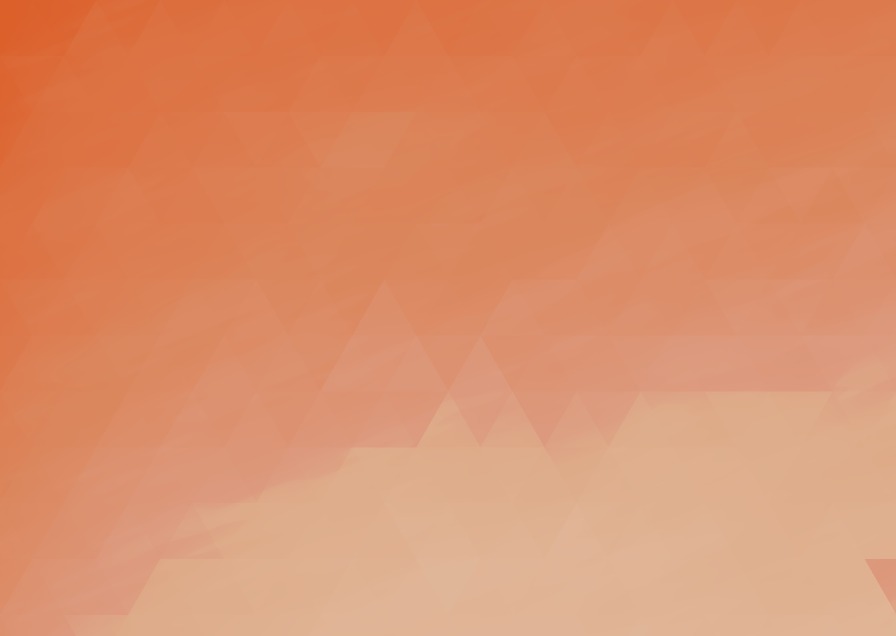
This background is drawn by a WebGL 1 fragment shader. Its source:

```glsl
precision highp float;
// Warm orange-to-sand backdrop of faint triangles and slanted brush streaks.

uniform vec2 u_resolution;

const float ROWS = 11.375;       // triangle rows over the canvas height
const float SIDES = 9.93;        // triangle sides per canvas height

float hash(vec2 p) {
  return fract(sin(dot(p, vec2(127.1, 311.7))) * 43758.5);
}

vec2 gradientAt(vec2 cell) {
  float angle = 6.28318 * hash(cell);
  return vec2(cos(angle), sin(angle));
}

float gradientNoise(vec2 p) {
  vec2 i = floor(p), f = fract(p);
  vec2 w = f * f * f * (f * (f * 6.0 - 15.0) + 10.0);
  vec2 e = vec2(1.0, 0.0);
  float a = dot(gradientAt(i), f);
  float b = dot(gradientAt(i + e.xy), f - e.xy);
  float c = dot(gradientAt(i + e.yx), f - e.yx);
  float d = dot(gradientAt(i + e.xx), f - e.xx);
  return mix(mix(a, b, w.x), mix(c, d, w.x), w.y);
}

float glow(vec2 p, vec2 center, vec2 radius) {
  vec2 d = (p - center) / radius;
  return exp(-dot(d, d));
}

// Broad light level; uv runs right and down from the upper left corner.
float lightField(vec2 uv) {
  float level = 0.16 + 0.18 * uv.x + 0.62 * uv.y;
  level -= 0.18 * exp(-9.0 * max(uv.x, 0.0));
  level += 0.12 * glow(uv, vec2(0.48, 0.9), vec2(0.28, 0.24));
  level += 0.08 * glow(uv, vec2(0.82, 0.7), vec2(0.15, 0.12));
  level += 0.05 * glow(uv, vec2(0.36, 0.24), vec2(0.2, 0.13));
  return level;
}

// Triangle on the lattice; facing is 1 for apex up, -1 for apex down.
float triangle(vec2 l, vec2 apex, float height, float facing) {
  float depth = (l.y - apex.y) * facing;
  return step(0.0, depth) * step(depth, height)
       * step(abs(l.x - apex.x), 0.5 * depth);
}

float largeTriangles(vec2 l) {
  float level = 0.022 * triangle(l, vec2(6.5, 0.0), 3.0, 1.0);
  level += 0.018 * triangle(l, vec2(2.0, 3.0), 1.0, 1.0);
  level += 0.022 * triangle(l, vec2(5.5, 4.0), 2.0, -1.0);
  level += 0.035 * triangle(l, vec2(6.0, 5.0), 2.0, 1.0);
  level += 0.018 * triangle(l, vec2(8.0, 5.0), 1.0, 1.0);
  level += 0.035 * triangle(l, vec2(7.5, 6.0), 2.0, 1.0);
  level += 0.03 * triangle(l, vec2(10.0, 7.0), 3.0, 1.0);
  level += 0.035 * triangle(l, vec2(7.0, 11.0), 3.0, -1.0);
  level -= 0.2 * triangle(l, vec2(14.0, 11.0), 1.0, -1.0);
  return level;
}

// Ragged strokes stretched along a line that rises to the right.
float brushStreaks(vec2 p) {
  vec2 along = vec2(0.93, -0.37);
  vec2 q = vec2(dot(p, along), dot(p, vec2(-along.y, along.x)));
  float broad = gradientNoise(q * vec2(3.0, 13.0));
  float fine = gradientNoise(q * vec2(9.0, 46.0) + 17.0);
  float stroke = broad + 0.45 * fine;
  return 0.035 * stroke + 0.014 * smoothstep(0.1, 0.16, stroke);
}

vec3 warmPalette(float t) {
  vec3 color = mix(vec3(0.86, 0.375, 0.165), vec3(0.865, 0.45, 0.265),
                   smoothstep(0.0, 0.25, t));
  color = mix(color, vec3(0.86, 0.53, 0.37), clamp((t - 0.25) / 0.25, 0.0, 1.0));
  color = mix(color, vec3(0.865, 0.6, 0.49), clamp((t - 0.5) / 0.2, 0.0, 1.0));
  color = mix(color, vec3(0.87, 0.675, 0.54), smoothstep(0.7, 0.8, t));
  return mix(color, vec3(0.88, 0.715, 0.6), clamp((t - 0.8) / 0.2, 0.0, 1.0));
}

vec3 backdrop(vec2 fragment) {
  float aspect = u_resolution.x / u_resolution.y;
  vec2 uv = fragment / u_resolution;
  uv.y = 1.0 - uv.y;
  vec2 p = vec2(uv.x * aspect, uv.y);

  // Skew the plane so each square cell splits into two triangles.
  vec2 l = p * vec2(SIDES, ROWS);
  vec2 skewed = vec2(l.x - 0.5 - 0.5 * l.y, l.y);
  vec2 cell = floor(skewed), f = fract(skewed);
  float upward = step(1.0, f.x + f.y);
  vec2 middle = cell + (1.0 + upward) / 3.0;
  middle.x += 0.5 + 0.5 * middle.y;
  vec2 middleUv = middle / vec2(SIDES * aspect, ROWS);

  // Blend flat facets into the smooth field, then add surface detail.
  float level = mix(lightField(uv), lightField(middleUv), 0.4);
  level += 0.035 * (hash(cell + 37.0 * upward) - 0.5);
  level += largeTriangles(l) + brushStreaks(p);
  return warmPalette(level);
}

void main() {
  // Four samples per pixel smooth the facet edges.
  vec3 color = vec3(0.0);
  for (int i = 0; i < 4; i++) {
    float k = float(i);
    vec2 offset = vec2(mod(k, 2.0), floor(k * 0.5)) * 0.5 - 0.25;
    color += backdrop(gl_FragCoord.xy + offset);
  }
  gl_FragColor = vec4(color * 0.25, 1.0);
}
```
